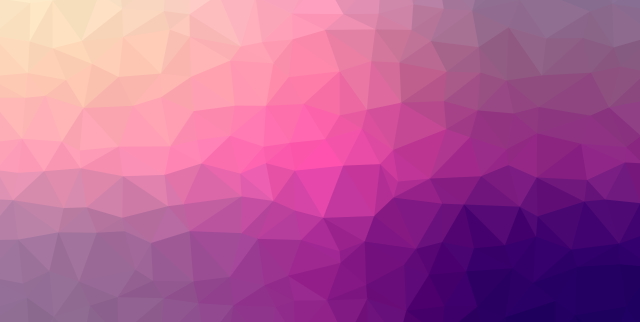
This background is drawn by a Shadertoy shader. Its source:

```glsl
// A low-poly mosaic: a jittered lattice is split into Delaunay-like triangles,
// each filled flat with the colour found at its middle. That colour is the sum
// of a vertical ramp (cream, pink, mauve) and a horizontal shift towards violet.

#define LATTICE vec2(18.3, 9.53)   // cells across and down the canvas
#define LATTICE_SHIFT vec2(0.57, 0.12)
#define JITTER 0.34                // vertex displacement, in cells
#define FACET_VARIATION 0.018      // brightness change from facet to facet
#define SEED vec2(37.0, 61.0)

const int STOPS = 9;

// Ramp from top to bottom along the left edge
const vec3 verticalRamp[STOPS] = vec3[STOPS](
    vec3(0.99, 0.92, 0.79), vec3(0.99, 0.87, 0.74), vec3(1.00, 0.80, 0.71),
    vec3(1.00, 0.70, 0.72), vec3(1.00, 0.62, 0.73), vec3(0.81, 0.54, 0.68),
    vec3(0.65, 0.47, 0.63), vec3(0.59, 0.44, 0.60), vec3(0.56, 0.43, 0.58));

// Colour added from left to right
const vec3 horizontalShift[STOPS] = vec3[STOPS](
    vec3(0.00, 0.00, 0.00), vec3(-0.01, -0.02, -0.02), vec3(-0.01, -0.08, -0.03),
    vec3(0.00, -0.20, -0.03), vec3(0.00, -0.31, -0.05), vec3(-0.20, -0.40, -0.13),
    vec3(-0.40, -0.47, -0.20), vec3(-0.44, -0.48, -0.21), vec3(-0.45, -0.48, -0.21));

vec3 sampleRamp(vec3 ramp[STOPS], float t) {
    float position = clamp(t, 0.0, 1.0) * float(STOPS - 1);
    int stop = min(int(position), STOPS - 2);
    return mix(ramp[stop], ramp[stop + 1], position - float(stop));
}

vec2 hash22(vec2 p) {
    vec3 q = fract(p.xyx * vec3(0.1031, 0.1030, 0.0973));
    q += dot(q, q.yzx + 33.33);
    return fract((q.xx + q.yz) * q.zy);
}

float cross2(vec2 a, vec2 b) { return a.x * b.y - a.y * b.x; }

vec2 latticeVertex(vec2 id) {
    return id + JITTER * (2.0 * hash22(id + SEED) - 1.0);
}

// Signed distance to the line a-b, positive on the inner side
float edgeDistance(vec2 p, vec2 a, vec2 b) {
    return cross2(b - a, p - a) / length(b - a);
}

// Adds one triangle: colour in rgb, antialiased coverage in a
void addFacet(inout vec4 total, vec2 p, vec2 a, vec2 b, vec2 c, float pixel) {
    float inner = min(edgeDistance(p, a, b),
                  min(edgeDistance(p, b, c), edgeDistance(p, c, a)));
    float coverage = clamp(inner / pixel + 0.5, 0.0, 1.0);
    if (coverage <= 0.0) return;
    vec2 middle = (a + b + c) / 3.0;
    vec2 place = (middle + LATTICE_SHIFT) / LATTICE;
    vec3 colour = sampleRamp(verticalRamp, place.y)
                + sampleRamp(horizontalShift, place.x);
    colour += FACET_VARIATION * (2.0 * hash22(middle * 17.0 + SEED).x - 1.0);
    total += coverage * vec4(clamp(colour, 0.0, 1.0), 1.0);
}

void mainImage(out vec4 fragColor, in vec2 fragCoord) {
    // Lattice coordinates, running downwards from the top left
    vec2 uv = fragCoord / iResolution.xy;
    vec2 p = vec2(uv.x, 1.0 - uv.y) * LATTICE - LATTICE_SHIFT;
    float pixel = LATTICE.y / iResolution.y;
    vec2 cell = floor(p);

    vec4 total = vec4(0.0);
    for (int j = -1; j <= 1; j++)
    for (int i = -1; i <= 1; i++) {
        vec2 id = cell + vec2(float(i), float(j));
        vec2 a = latticeVertex(id);
        vec2 b = latticeVertex(id + vec2(1.0, 0.0));
        vec2 c = latticeVertex(id + vec2(1.0, 1.0));
        vec2 d = latticeVertex(id + vec2(0.0, 1.0));

        // Delaunay test: sine of the summed opposite angles at a and c
        float angleSine = cross2(b - a, d - a) * dot(d - c, b - c)
                        + dot(b - a, d - a) * cross2(d - c, b - c);
        if (angleSine < 0.0) {
            addFacet(total, p, a, b, c, pixel);
            addFacet(total, p, a, c, d, pixel);
        } else {
            addFacet(total, p, a, b, d, pixel);
            addFacet(total, p, b, c, d, pixel);
        }
    }
    fragColor = vec4(total.rgb / max(total.a, 0.001), 1.0);
}
```
